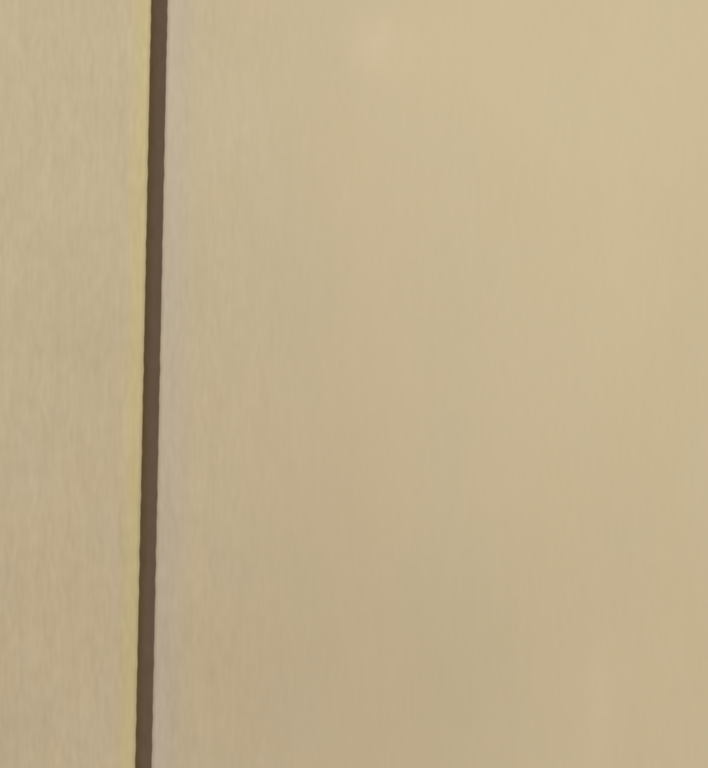
Reproduce this texture procedurally as a Shadertoy shader.

```glsl
vec2 hashGradient(vec2 cell) {
    vec2 p = vec2(dot(cell, vec2(127.1, 311.7)), dot(cell, vec2(269.5, 183.3)));
    return 2.0 * fract(sin(p) * 43758.5) - 1.0;
}

float gradientNoise(vec2 p) {
    vec2 i = floor(p), f = fract(p);
    vec2 u = f * f * f * (f * (f * 6.0 - 15.0) + 10.0);
    float a = dot(hashGradient(i), f);
    float b = dot(hashGradient(i + vec2(1, 0)), f - vec2(1, 0));
    float c = dot(hashGradient(i + vec2(0, 1)), f - vec2(0, 1));
    float d = dot(hashGradient(i + vec2(1, 1)), f - vec2(1, 1));
    return mix(mix(a, b, u.x), mix(c, d, u.x), u.y);
}

float fbm(vec2 p) {
    float sum = 0.0, amplitude = 0.5;
    for (int octave = 0; octave < 4; octave++) {
        sum += amplitude * gradientNoise(p);
        p = p * 2.03 + 17.3;
        amplitude *= 0.5;
    }
    return sum;
}

float softSpot(vec2 uv, vec2 center, vec2 radius) {
    vec2 d = (uv - center) / radius;
    return exp(-dot(d, d));
}

// Painted board: broad light falloff, blotches and vertical grain
vec3 paintedBoard(vec2 uv, float fromGroove) {
    vec3 lower = mix(vec3(0.725, 0.655, 0.535), vec3(0.765, 0.695, 0.56), smoothstep(0.3, 1.0, uv.x));
    vec3 upper = mix(vec3(0.765, 0.70, 0.57), vec3(0.805, 0.735, 0.595), smoothstep(0.1, 0.85, uv.x));
    vec3 paint = mix(lower, upper, smoothstep(-0.05, 1.05, uv.y));

    paint += 0.022 * fbm(uv * vec2(4.0, 3.0) + 5.0);
    paint += vec3(0.012, -0.003, -0.008) * fbm(uv * vec2(7.0, 4.0) + 31.0);

    float roughness = mix(0.25, 1.0, 1.0 - smoothstep(0.2, 0.5, uv.x));
    paint += 0.035 * roughness * fbm(uv * vec2(55.0, 10.0));
    paint += 0.025 * roughness * gradientNoise(uv * vec2(150.0, 45.0));

    // Worn pale patches near the top and lower right
    float wear = 0.7 + fbm(uv * 28.0);
    paint += vec3(0.032, 0.025, 0.027) * wear * softSpot(uv, vec2(0.535, 0.945), vec2(0.045, 0.04));
    paint += vec3(0.018, 0.015, 0.015) * wear * softSpot(uv, vec2(0.845, 0.09), vec2(0.022, 0.07));

    // Cool bevel on the right, yellow lip on the left
    float bevel = smoothstep(0.0, 0.012, fromGroove) * (1.0 - smoothstep(0.022, 0.065, fromGroove));
    paint += vec3(-0.015, -0.01, 0.022) * bevel;
    float lip = 1.0 - smoothstep(0.012, 0.032, abs(fromGroove + 0.012));
    paint += vec3(0.012, 0.012, -0.035) * lip * step(fromGroove, 0.0);
    return paint;
}

void mainImage(out vec4 fragColor, in vec2 fragCoord) {
    vec2 uv = fragCoord / iResolution.xy;
    float pixel = 1.0 / iResolution.x;

    // Slightly leaning groove between the boards
    float grooveX = mix(0.2025, 0.2252, uv.y) + 0.0012 * gradientNoise(vec2(3.0, uv.y * 55.0));
    float fromGroove = uv.x - grooveX;
    vec3 color = paintedBoard(uv, fromGroove);

    float edge = abs(fromGroove) - 0.0115;
    float groove = 1.0 - smoothstep(-1.1 * pixel, 1.1 * pixel, edge);
    vec3 shadow = mix(vec3(0.35, 0.285, 0.19), vec3(0.385, 0.315, 0.255), smoothstep(-0.011, 0.002, fromGroove));
    shadow += 0.04 * fbm(uv * vec2(80.0, 35.0));
    color *= 1.0 - 0.09 * (1.0 - smoothstep(0.0, 0.006, edge));
    color = mix(color, shadow, groove);

    fragColor = vec4(color, 1.0);
}
```
